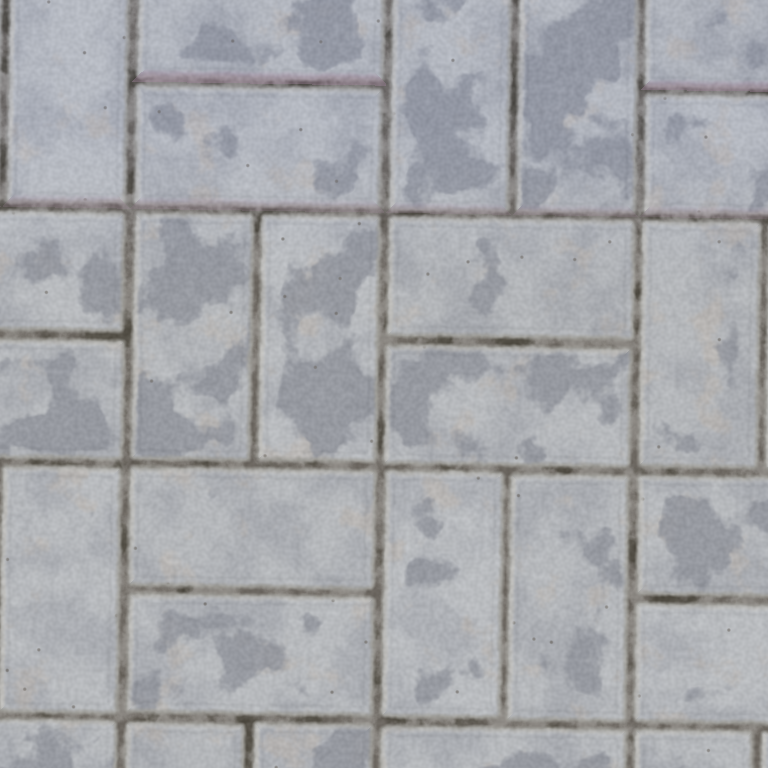
Write a Shadertoy shader that draws this texture.

```glsl
// Weathered grey concrete pavers laid in a basket-weave of alternating pairs.
#define CELL 0.331               // side of one pair of pavers
#define ORIGIN vec2(0.495, 0.392) // a crossing of the joints
#define TILT 0.016               // rotation of the paving, radians
#define JOINT 0.012              // half width of the joint, in cells
#define ROUNDING 0.022           // corner radius, in cells
#define STAIN_BIAS -0.17         // mean dampness of a paver
#define STAIN_SPREAD 0.85        // variation of dampness between pavers
#define MOSS 0.75                // strength of dark growth in the joints
#define GRAIN 0.045              // strength of the fine grit

const vec3 PALE    = vec3(0.715, 0.725, 0.738);
const vec3 GREY    = vec3(0.660, 0.671, 0.692);
const vec3 DAMP    = vec3(0.570, 0.582, 0.612);
const vec3 BEIGE   = vec3(0.735, 0.705, 0.675);
const vec3 EDGE    = vec3(0.620, 0.615, 0.595);
const vec3 RIM     = vec3(0.765, 0.760, 0.745);
const vec3 SAND    = vec3(0.550, 0.535, 0.515);
const vec3 SOIL    = vec3(0.420, 0.400, 0.375);
const vec3 GROWTH  = vec3(0.270, 0.255, 0.215);
const vec3 MAUVE   = vec3(0.620, 0.510, 0.600);

float hash(vec2 p) {
    vec3 a = fract(p.xyx * vec3(0.1031, 0.1030, 0.0973));
    a += dot(a, a.yzx + 33.33);
    return fract((a.x + a.y) * a.z);
}

vec2 gradient(vec2 p) {
    float angle = 6.2832 * hash(p);
    return vec2(cos(angle), sin(angle));
}

float noise(vec2 p) {
    vec2 i = floor(p), f = p - i;
    vec2 u = f * f * f * (f * (f * 6.0 - 15.0) + 10.0);
    vec2 x = vec2(1.0, 0.0);
    float low  = mix(dot(gradient(i), f), dot(gradient(i + x), f - x), u.x);
    float high = mix(dot(gradient(i + x.yx), f - x.yx),
                     dot(gradient(i + 1.0), f - 1.0), u.x);
    return mix(low, high, u.y);
}

float fbm(vec2 p) {
    float sum = 0.0, amp = 1.0;
    for (int i = 0; i < 5; i++) {
        sum += amp * noise(p);
        p = mat2(1.6, 1.2, -1.2, 1.6) * p + 7.3;
        amp *= 0.5;
    }
    return sum;
}

float roundedBox(vec2 p, vec2 size, float r) {
    vec2 d = abs(p) - size + r;
    return length(max(d, 0.0)) + min(max(d.x, d.y), 0.0) - r;
}

// Concrete face: mottling, damp patches, warm blotches and pits
vec3 paverFace(vec2 p, vec2 id, float inside) {
    vec2 shift = 40.0 * vec2(hash(id), hash(id + 5.7));
    float mottle = fbm(p * 4.0 + shift);
    vec3 col = mix(GREY, PALE, smoothstep(-0.45, 0.30, mottle));
    col += 0.03 * (hash(id + 2.9) - 0.5);

    float warm = fbm(p * 5.0 - shift + 11.0);
    col = mix(col, BEIGE, 0.5 * smoothstep(0.2, 0.6, warm));

    float damp = STAIN_BIAS + STAIN_SPREAD * (hash(id + 8.1) - 0.5);
    damp += fbm(p * 3.2 + shift + 23.0) - 0.35 * (1.0 - smoothstep(0.02, 0.12, inside));
    col = mix(col, DAMP, 0.85 * smoothstep(-0.06, 0.16, damp));

    vec2 pitCell = floor(p * 14.0);
    vec2 pitPos = 0.3 + 0.4 * vec2(hash(pitCell), hash(pitCell + 3.1));
    float pit = 1.0 - smoothstep(0.03, 0.14, length(fract(p * 14.0) - pitPos));
    return mix(col, SOIL, 0.6 * pit * step(0.965, hash(pitCell + 9.4)));
}

void mainImage(out vec4 fragColor, in vec2 fragCoord) {
    vec2 uv = fragCoord / iResolution.xy;
    float c = cos(TILT), s = sin(TILT);
    vec2 p = mat2(c, s, -s, c) * (uv - ORIGIN) / CELL;
    float px = 1.0 / (CELL * iResolution.y);

    // Paver under the point: even cells lie flat, odd cells stand upright
    vec2 cell = floor(p), f = p - cell;
    bool flat_ = mod(cell.x + cell.y, 2.0) < 0.5;
    float second = step(0.5, flat_ ? f.y : f.x);
    vec2 halfSize = flat_ ? vec2(0.5, 0.25) : vec2(0.25, 0.5);
    vec2 center = flat_ ? vec2(0.5, 0.25 + 0.5 * second) : vec2(0.25 + 0.5 * second, 0.5);
    vec2 id = cell * 2.0 + vec2(second, 0.0) + 60.0;
    vec2 jitter = 0.008 * (vec2(hash(id + 1.3), hash(id + 4.2)) - 0.5);
    vec2 d = f - center - jitter;
    vec2 size = halfSize - JOINT;
    float inside = -roundedBox(d, size, ROUNDING) + 0.006 * noise(p * 16.0) + 0.004 * noise(p * 45.0);

    // Joint filling: sand, soil and broken runs of growth
    vec3 joint = mix(SAND, SOIL, smoothstep(-0.3, 0.35, fbm(p * 9.0)));
    float growth = smoothstep(0.05, 0.4, fbm(p * 5.0 + 31.0));
    joint = mix(joint, GROWTH, MOSS * growth);

    // Worn edge, then face
    vec3 face = paverFace(p, id, inside);
    vec3 col = mix(joint, EDGE, smoothstep(-0.005 - px, 0.006 + px, inside));
    col = mix(col, face, smoothstep(0.007 - px, 0.022 + px, inside));

    // Bevel: bright rim on the left and top, faint crease further in
    vec2 side = abs(d) - size;
    float lit = side.x > side.y ? 0.75 * step(d.x, 0.0) : 0.45 * step(0.0, d.y);
    float rim = smoothstep(0.003, 0.012 + px, inside) * (1.0 - smoothstep(0.018, 0.030 + px, inside));
    col = mix(col, RIM, rim * lit * (0.8 + 0.6 * noise(p * 7.0 + 3.0)));
    float crease = exp(-pow((inside - 0.040) / 0.007, 2.0));
    col -= 0.025 * crease;

    // Cool light and a mauve fringe above level joints toward the top
    float top = smoothstep(0.60, 0.85, uv.y);
    col += top * vec3(-0.012, -0.006, 0.014);
    float fringe = step(side.x, side.y) * step(d.y, 0.0) * (1.0 - smoothstep(0.015, 0.04, inside));
    col = mix(col, MAUVE, 0.4 * top * fringe);

    // Fine grit
    col += GRAIN * (noise(p * 58.0) + 0.7 * noise(p * 27.0 + 5.0));
    fragColor = vec4(clamp(col, 0.0, 1.0), 1.0);
}
```
